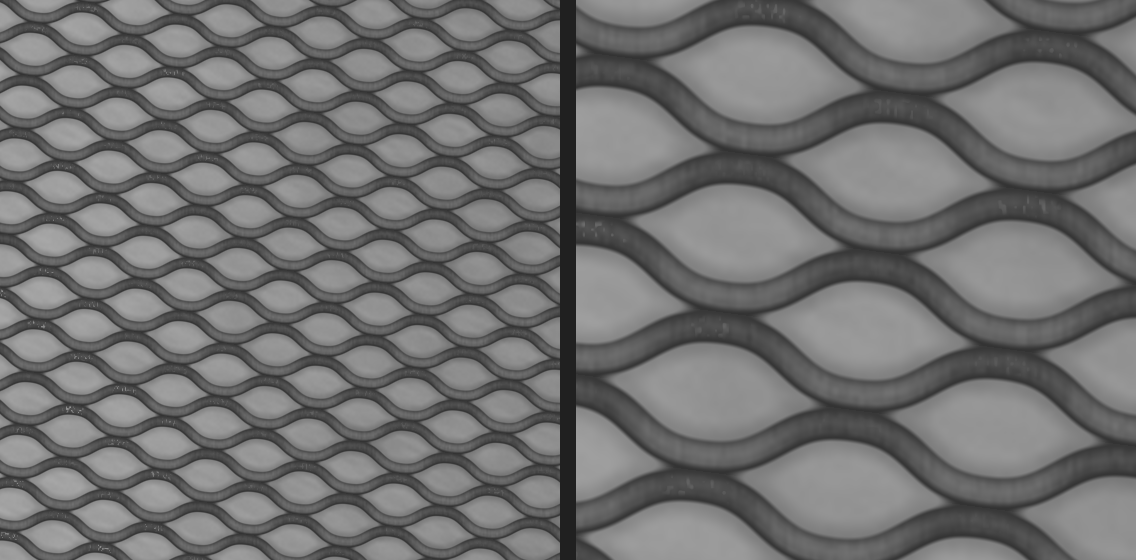
Left: the whole. Right: its middle third, enlarged.
Reproduce this texture procedurally as a three.js fragment shader.

```glsl
varying vec2 vUv;

const float TAU = 6.2831853;

// Lattice: one opening per step, plus one at each cell centre
const vec2 ANCHOR = vec2(0.520, 0.564);
const vec2 STEP_ACROSS = vec2(0.1680, -0.0217);
const vec2 STEP_UP = vec2(0.0143, 0.0943);

// Strand shape
const float WAVE_HEIGHT = 0.155;
const float WAVE_FLATNESS = 0.06;
const float HALF_WIDTH = 0.0095;
const float JOINT_FILLET = 0.008;
const float EDGE_SOFTNESS = 0.0016;

// Tones
const float BACK_LIGHT = 0.625;
const float BACK_DARK = 0.555;
const float RIM_SHADE = 0.085;
const float TROUGH_TONE = 0.385;
const float CREST_TONE = 0.275;
const float UNDERSIDE_TONE = 0.20;
const float TOP_LINE_TONE = 0.22;
const float GLINT_TONE = 0.30;

float hash(vec2 p) {
  vec3 q = fract(vec3(p.xyx) * 0.1031);
  q += dot(q, q.yzx + 33.33);
  return fract((q.x + q.y) * q.z);
}

float noise(vec2 p) {
  vec2 i = floor(p);
  vec2 f = fract(p);
  f = f * f * (3.0 - 2.0 * f);
  return mix(mix(hash(i), hash(i + vec2(1.0, 0.0)), f.x),
             mix(hash(i + vec2(0.0, 1.0)), hash(i + 1.0), f.x), f.y);
}

// Flattened cosine and its slope
vec2 wave(float u) {
  float x = TAU * u;
  float height = cos(x) - WAVE_FLATNESS * cos(3.0 * x);
  float slope = TAU * (3.0 * WAVE_FLATNESS * sin(3.0 * x) - sin(x));
  return vec2(height, slope) / (1.0 - WAVE_FLATNESS);
}

float smoothMin(float a, float b, float k) {
  float h = max(k - abs(a - b), 0.0) / k;
  return min(a, b) - 0.25 * h * h * k;
}

// Cloudy light seen through the openings
float backdrop(vec2 uv, float rimDistance) {
  float tone = mix(BACK_LIGHT, BACK_DARK, smoothstep(0.0, 0.9, uv.x));
  tone += 0.035 * (noise(uv * 14.0) - 0.5);
  vec2 wisp = vec2(uv.x - uv.y, uv.x + 2.0 * uv.y);
  tone += 0.035 * (noise(wisp * vec2(22.0, 45.0) + 7.0) - 0.5);
  tone += 0.012 * (noise(uv * 190.0) - 0.5);
  return tone - RIM_SHADE * (1.0 - smoothstep(0.0, 0.014, rimDistance));
}

// side runs from -1 at the lower edge to 1 at the upper edge
float metal(vec2 uv, float side, float crest, vec2 id) {
  float high = smoothstep(-0.9, 0.9, crest);
  float tone = mix(TROUGH_TONE, CREST_TONE, high);
  tone += 0.035 * (1.0 - smoothstep(0.0, 0.55, abs(side - 0.1)));
  tone += 0.035 * (noise(uv * vec2(330.0, 90.0)) - 0.5);
  tone += 0.025 * (noise(uv * 240.0 + 31.0) - 0.5);

  // Dark borders
  float under = 1.0 - smoothstep(-0.95, -0.4, side);
  float topLine = smoothstep(0.45, 0.95, side) * mix(0.5, 1.0, high);
  tone = mix(tone, UNDERSIDE_TONE, under);
  tone = mix(tone, TOP_LINE_TONE, topLine);

  // Worn specks on the crests, strongest at the left
  float speck = smoothstep(0.62, 0.9, noise(uv * vec2(420.0, 300.0) + 11.0));
  float worn = smoothstep(0.72, 0.98, crest) * (1.0 - smoothstep(0.3, 0.8, abs(side)));
  float amount = mix(1.0, 0.25, smoothstep(0.1, 0.5, uv.x));
  return tone + GLINT_TONE * speck * worn * amount * hash(id + 50.0);
}

void main() {
  // Lattice coordinates and their gradients
  float area = STEP_ACROSS.x * STEP_UP.y - STEP_ACROSS.y * STEP_UP.x;
  vec2 gradU = vec2(STEP_UP.y, -STEP_UP.x) / area;
  vec2 gradV = vec2(-STEP_ACROSS.y, STEP_ACROSS.x) / area;
  vec2 p = vUv - ANCHOR;
  float u = dot(p, gradU);
  float v = dot(p, gradV);

  // Two interleaved sets of wavy strands
  float nearest = 1.0;
  float meshDistance = 1.0;
  float side = 0.0;
  float crest = 0.0;
  vec2 id = vec2(0.0);
  for (int k = 0; k < 2; k++) {
    float shift = 0.5 * float(k);
    vec2 w = wave(u + shift);
    float offset = v - 0.25 - shift - WAVE_HEIGHT * w.x;
    float row = floor(offset + 0.5);
    float d = (offset - row) / length(gradV - WAVE_HEIGHT * w.y * gradU);
    meshDistance = smoothMin(meshDistance, abs(d) - HALF_WIDTH, JOINT_FILLET);
    if (abs(d) < nearest) {
      nearest = abs(d);
      side = d / HALF_WIDTH;
      crest = w.x;
      id = vec2(floor(u + shift + 0.5), 2.0 * row + float(k));
    }
  }

  float cover = 1.0 - smoothstep(-EDGE_SOFTNESS, EDGE_SOFTNESS, meshDistance);
  float tone = mix(backdrop(vUv, meshDistance), metal(vUv, side, crest, id), cover);
  gl_FragColor = vec4(vec3(tone), 1.0);
}
```
